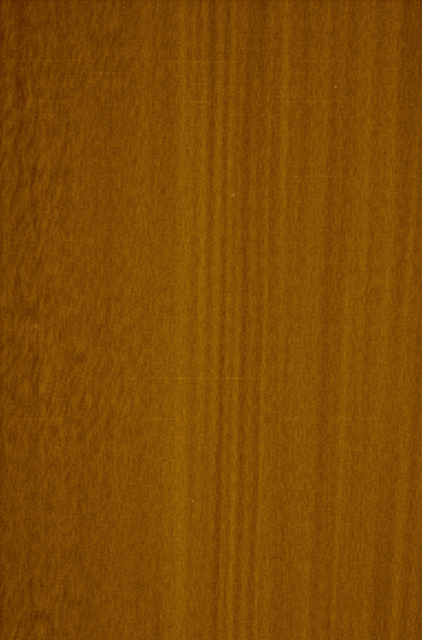
This texture is drawn by a Shadertoy shader. Its source:

```glsl
#define DARK_WOOD vec3(0.40, 0.20, 0.008)
#define LIGHT_WOOD vec3(0.58, 0.37, 0.022)
#define PALE_SPECK vec3(0.70, 0.53, 0.22)
#define BASE_TONE 0.74
#define STRIPE_GAIN 0.42
#define BAND_GAIN 0.15
#define FLECK_GAIN 0.42
#define PORE_GAIN 0.30
#define SPECKLE_GAIN 0.36
#define SCRATCH_GAIN 0.20
#define SCRATCHES 8
#define SPECKS 7

float hash(vec2 p) {
    vec3 q = fract(p.xyx * vec3(0.1031, 0.1030, 0.0973));
    q += dot(q, q.yzx + 33.33);
    return fract((q.x + q.y) * q.z);
}

float gradientDot(vec2 cell, vec2 offset) {
    float angle = 6.2832 * hash(cell);
    return dot(vec2(cos(angle), sin(angle)), offset);
}

float gradientNoise(vec2 p) {
    vec2 i = floor(p), f = fract(p);
    vec2 u = f * f * f * (f * (f * 6.0 - 15.0) + 10.0);
    vec2 e = vec2(1.0, 0.0);
    float low = mix(gradientDot(i, f), gradientDot(i + e, f - e), u.x);
    float high = mix(gradientDot(i + e.yx, f - e.yx), gradientDot(i + 1.0, f - 1.0), u.x);
    return mix(low, high, u.y);
}

// Light fades away from a point right of and below the centre
float lighting(vec2 uv) {
    vec2 d = uv - vec2(0.60, 0.40);
    float edge = smoothstep(0.015, 0.0, uv.x) + smoothstep(0.006, 0.0, 1.0 - uv.y);
    return -1.15 * d.x * d.x - 0.85 * d.y * d.y - 0.15 * edge;
}

// Long growth stripes: soft tones, thin light ridges and a close-set central band
float stripes(float x, vec2 uv) {
    float broad = gradientNoise(vec2(x * 19.0 + 3.0, uv.y * 0.6 + 0.2));
    float narrow = gradientNoise(vec2(x * 62.0 + 40.0, uv.y * 1.3 + 5.3));
    float seam = gradientNoise(vec2(x * 23.0 + 9.0, uv.y * 0.35 + 11.4));
    float ridge = smoothstep(0.13, 0.02, abs(seam)) - 0.3;
    float ridgeMask = smoothstep(0.3, 0.45, uv.x);
    float tone = STRIPE_GAIN * (0.6 * broad + 0.8 * narrow + 0.36 * ridge * ridgeMask);

    float phase = x * 320.0 + 4.0 * gradientNoise(vec2(x * 22.0, uv.y * 0.8 + 2.5));
    float window = exp(-pow((uv.x - 0.53) / 0.085, 2.0));
    return tone * mix(0.55, 1.0, ridgeMask) + BAND_GAIN * window * cos(phase);
}

// Short slanted figure, strongest on the left
float flecks(vec2 p, vec2 uv) {
    float wobble = 0.006 * gradientNoise(p * vec2(14.0, 26.0));
    float slant = p.x - 0.24 * p.y + wobble;
    float fine = gradientNoise(vec2(slant * 135.0, p.y * 42.0));
    float coarse = gradientNoise(vec2(slant * 60.0 + 17.0, p.y * 20.0));
    float patches = 0.8 + gradientNoise(p * vec2(9.0, 4.0) + 30.0);
    return FLECK_GAIN * patches * mix(1.0, 0.22, smoothstep(0.1, 0.5, uv.x)) * (fine + 0.4 * coarse);
}

// Faint broken lines across the grain, mostly near the top
float scratches(vec2 p) {
    float sum = 0.0;
    for (int i = 0; i < SCRATCHES; i++) {
        float id = float(i);
        float r = hash(vec2(id, 71.0));
        float height = i < 5 ? mix(0.83, 0.91, r) : mix(0.08, 0.78, r);
        float y = p.y - height - 0.003 * gradientNoise(vec2(p.x * 4.0, id));
        float broken = smoothstep(-0.05, 0.35, gradientNoise(vec2(p.x * 9.0, id * 3.7 + 0.5)));
        sum += broken * smoothstep(0.0022, 0.0004, abs(y));
    }
    return SCRATCH_GAIN * sum;
}

float paleSpecks(vec2 p, float width) {
    float cover = 0.0;
    for (int i = 0; i < SPECKS; i++) {
        float id = float(i);
        vec2 centre = vec2(hash(vec2(id, 5.0)) * width, hash(vec2(id, 19.0)));
        float radius = mix(0.0015, 0.0038, hash(vec2(id, 43.0)));
        float d = length(p - centre) + 0.002 * gradientNoise(p * 300.0);
        cover = max(cover, smoothstep(radius, radius * 0.3, d));
    }
    return cover;
}

void mainImage(out vec4 fragColor, in vec2 fragCoord) {
    vec2 uv = fragCoord / iResolution.xy;
    vec2 p = fragCoord / iResolution.y;

    // Stripes lean further toward the right side
    float grainX = p.x - 0.055 * uv.x * uv.x * (p.y - 0.5);
    grainX += 0.003 * gradientNoise(vec2(p.x * 7.0, p.y * 5.0));

    float tone = BASE_TONE + lighting(uv) + stripes(grainX, uv) + flecks(p, uv);
    tone += PORE_GAIN * gradientNoise(vec2(grainX * 230.0, p.y * 65.0));
    tone += SPECKLE_GAIN * gradientNoise(p * vec2(290.0, 250.0) + 0.37);
    tone += scratches(p);

    vec3 wood = mix(DARK_WOOD, LIGHT_WOOD, clamp(tone, -0.25, 1.25));
    wood = mix(wood, PALE_SPECK, 0.7 * paleSpecks(p, iResolution.x / iResolution.y));
    fragColor = vec4(wood, 1.0);
}
```
